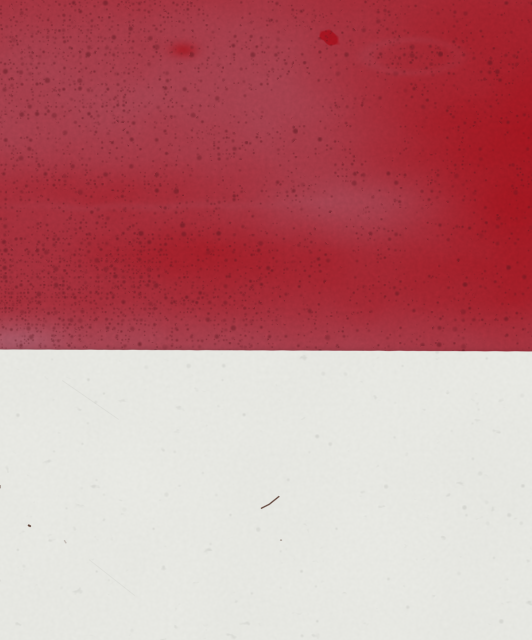
Reproduce this texture procedurally as a WebGL 2 fragment shader.

```glsl
#version 300 es
precision highp float;
uniform vec2 u_resolution;
out vec4 outColor;

const float ASPECT = 0.832;
const vec3 DEEP_RED = vec3(0.64, 0.09, 0.13);
const vec3 PALE_ROSE = vec3(0.66, 0.34, 0.40);
const vec3 SPECK = vec3(0.34, 0.09, 0.12);
const vec3 PAPER = vec3(0.905, 0.908, 0.887);
const vec3 FIBRE = vec3(0.28, 0.15, 0.11);

vec2 hash2(vec2 p) {
  vec3 q = fract(p.xyx * vec3(0.1031, 0.1030, 0.0973));
  q += dot(q, q.yzx + 33.33);
  return fract((q.xx + q.yz) * q.zy);
}

float gradientNoise(vec2 p) {
  vec2 i = floor(p), f = fract(p);
  vec2 w = f * f * f * (f * (f * 6.0 - 15.0) + 10.0);
  vec2 e = vec2(0.0, 1.0);
  float a = dot(hash2(i) * 2.0 - 1.0, f);
  float b = dot(hash2(i + e.yx) * 2.0 - 1.0, f - e.yx);
  float c = dot(hash2(i + e) * 2.0 - 1.0, f - e);
  float d = dot(hash2(i + e.yy) * 2.0 - 1.0, f - e.yy);
  return mix(mix(a, b, w.x), mix(c, d, w.x), w.y);
}

float fbm(vec2 p, int octaves) {
  float sum = 0.0, amp = 0.6;
  for (int i = 0; i < octaves; i++) {
    sum += amp * gradientNoise(p);
    p = mat2(1.6, 1.2, -1.2, 1.6) * p + 7.3;
    amp *= 0.5;
  }
  return sum;
}

float glow(vec2 p, vec2 centre, vec2 radius) {
  vec2 d = (p - centre) / radius;
  return exp(-dot(d, d));
}

float stroke(vec2 p, vec2 a, vec2 b, float width, float blur) {
  vec2 ab = b - a;
  float d = length(p - a - ab * clamp(dot(p - a, ab) / dot(ab, ab), 0.0, 1.0));
  return 1.0 - smoothstep(width - blur, width + blur, d);
}

// One jittered dot per cell, kept with the given probability
float specks(vec2 p, float cells, float density, float blur) {
  vec2 id = floor(p * cells);
  vec2 rnd = hash2(id + cells), pick = hash2(id + cells + 41.7);
  float radius = mix(0.12, 0.30, pick.y * pick.y);
  float d = length(fract(p * cells) - mix(vec2(0.32), vec2(0.68), rnd));
  float soft = 0.08 + blur * cells;
  float dotMask = 1.0 - smoothstep(radius - soft, radius + soft, d);
  return dotMask * step(pick.x, density) * mix(0.35, 1.0, rnd.y);
}

float hazeField(vec2 p) {
  vec2 q = p + 0.025 * vec2(fbm(p * 5.0, 3), fbm(p * 5.0 + 19.0, 3));
  float h = 0.32;
  h += 0.36 * glow(q, vec2(0.08, 0.85), vec2(0.28, 0.16));
  h += 0.28 * glow(q, vec2(0.42, 0.86), vec2(0.15, 0.16));
  h += 0.34 * glow(q, vec2(0.56, 0.675), vec2(0.14, 0.055));
  h += 0.12 * glow(q, vec2(0.05, 0.56), vec2(0.12, 0.08));
  h -= 0.16 * glow(q, vec2(0.13, 0.71), vec2(0.20, 0.035));
  h -= 0.20 * glow(q, vec2(0.34, 0.60), vec2(0.22, 0.05));
  h -= 0.32 * glow(q, vec2(0.84, 0.74), vec2(0.19, 0.26));
  // Pale wash above the boundary and faint brushed streak
  h += mix(0.42, 0.24, p.x / ASPECT) * (1.0 - smoothstep(0.45, 0.535, q.y));
  h += 0.25 * glow(p, vec2(0.03, 0.47), vec2(0.06, 0.025));
  h += 0.10 * glow(q, vec2(0.22, 0.68), vec2(0.25, 0.007));
  // Faint ring at the upper right
  float ring = length((p - vec2(0.645, 0.912)) / vec2(0.072, 0.026)) - 1.0;
  h += 0.10 * exp(-ring * ring * 22.0);
  // Small spots of saturated red
  h -= 0.45 * glow(q, vec2(0.285, 0.919), vec2(0.019, 0.011));
  return h + 0.14 * fbm(p * vec2(7.0, 12.0), 4);
}

vec3 redField(vec2 p, float blur) {
  vec3 color = mix(DEEP_RED, PALE_ROSE, clamp(hazeField(p), 0.0, 1.15));
  vec2 s = p - vec2(0.515, 0.941);
  s = vec2(0.86 * s.x - 0.51 * s.y, 0.51 * s.x + 0.86 * s.y);
  s = vec2(s.x, s.y) / vec2(0.018, 0.011);
  float stain = length(s) + 0.4 * gradientNoise(p * 90.0);
  color = mix(color, vec3(0.65, 0.06, 0.11), 0.85 * (1.0 - smoothstep(0.75, 1.1, stain)));
  // Dark flecks, thickest at the lower left
  float density = 0.10 + 0.42 * glow(p, vec2(0.04, 0.55), vec2(0.30, 0.10));
  density += 0.20 * glow(p, vec2(0.08, 0.95), vec2(0.25, 0.20));
  density += 0.35 * glow(p, vec2(0.655, 0.912), vec2(0.05, 0.022));
  density += 0.5 * fbm(p * 16.0, 2);
  float flecks = 0.0;
  for (int i = 0; i < 3; i++)
    flecks = max(flecks, specks(p + float(i) * 0.37, 75.0 + 45.0 * float(i), density, blur));
  color = mix(color, SPECK, 0.5 * flecks);
  return color * (1.0 + 0.09 * fbm(p * 150.0, 2));
}

vec3 paperField(vec2 p, float blur) {
  vec3 color = PAPER + 0.012 * fbm(p * 6.0, 3) + 0.022 * fbm(p * 140.0, 2);
  float wisps = smoothstep(0.24, 0.5, fbm(p * vec2(45.0, 60.0), 3));
  color -= 0.06 * wisps + 0.07 * specks(p, 90.0, 0.025, blur);
  // Pale scratches
  float scratch = stroke(p, vec2(0.098, 0.405), vec2(0.185, 0.345), 0.0006, blur);
  scratch += stroke(p, vec2(0.14, 0.125), vec2(0.21, 0.07), 0.0006, blur);
  color -= 0.04 * scratch;
  // Loose fibre and isolated specks
  float fibre = stroke(p, vec2(0.409, 0.206), vec2(0.421, 0.212), 0.001, blur);
  fibre = max(fibre, stroke(p, vec2(0.421, 0.212), vec2(0.436, 0.224), 0.001, blur));
  fibre = max(fibre, stroke(p, vec2(0.045, 0.179), vec2(0.047, 0.178), 0.0015, blur));
  fibre = max(fibre, 0.5 * stroke(p, vec2(0.439, 0.156), vec2(0.440, 0.156), 0.001, blur));
  fibre = max(fibre, 0.3 * stroke(p, vec2(0.101, 0.155), vec2(0.103, 0.152), 0.001, blur));
  fibre = max(fibre, 0.7 * stroke(p, vec2(0.0, 0.241), vec2(0.0, 0.238), 0.001, blur));
  return mix(color, FIBRE, 0.85 * fibre);
}

void main() {
  vec2 p = gl_FragCoord.xy / u_resolution * vec2(ASPECT, 1.0);
  float blur = 0.8 / u_resolution.y;
  float edge = mix(0.4540, 0.4510, p.x / ASPECT) + 0.0006 * gradientNoise(vec2(p.x * 60.0, 3.0));
  vec3 red = redField(p, blur);
  red *= 1.0 - 0.14 * exp(-max(p.y - edge, 0.0) / 0.003);
  vec3 color = mix(paperField(p, blur), red, smoothstep(edge - blur, edge + blur, p.y));
  outColor = vec4(color, 1.0);
}
```
